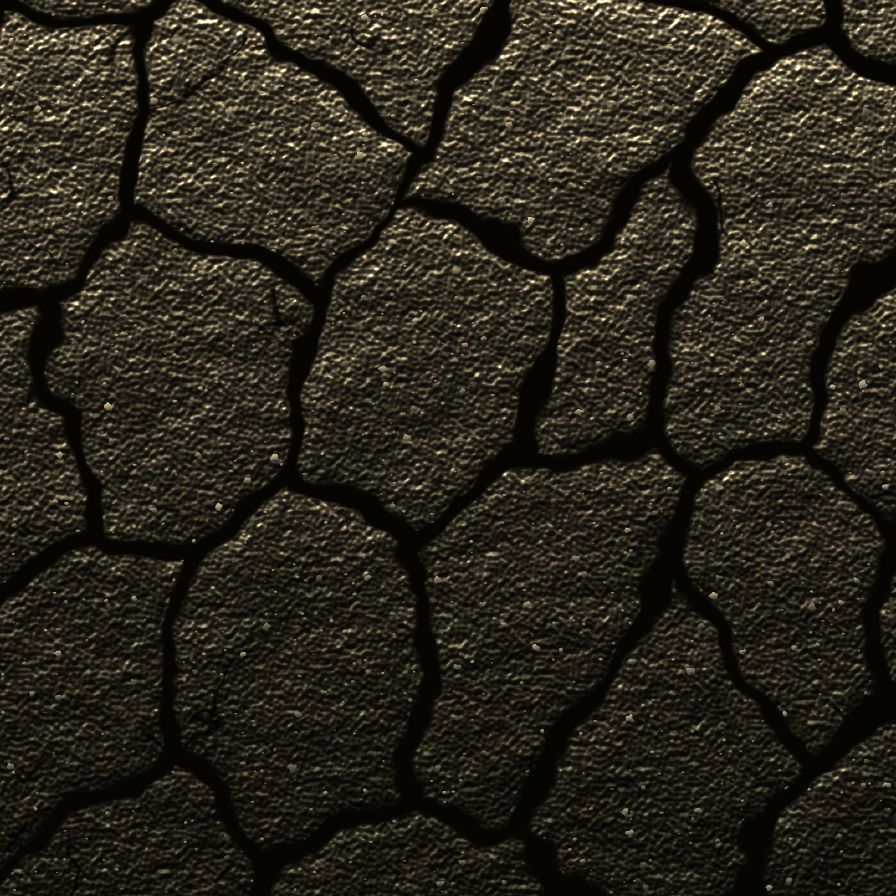
Write a WebGL 2 fragment shader that draws this texture.

```glsl
#version 300 es
precision highp float;
precision highp int;
// Dark, dry, cracked earth under a raking light from above.
// Warped Voronoi borders form the cracks; slopes of gradient noise shade
// the gritty crust, and two layers of hashed pebbles are strewn on top.

uniform vec2 u_resolution;
out vec4 fragColor;

const vec2 LIGHT_DIR = vec2(-0.25, 0.97);
const vec2 CELL_AXIS = vec2(0.5, 0.866);     // long axis of the plates
const vec2 CELL_FREQ = vec2(4.3, 3.1);       // plates across and along it
const float CRACK_TONE = 0.02;

vec3 hash3(vec2 cell, int seed) {
  uvec3 v = uvec3(ivec3(ivec2(cell), seed) + 4096);
  v = v * 1664525u + 1013904223u;
  for (int i = 0; i < 2; i++) {
    v.x += v.y * v.z;
    v.y += v.z * v.x;
    v.z += v.x * v.y;
    v ^= v >> 16u;
  }
  return vec3(v >> 8u) * exp2(-24.0);
}

float cornerRamp(vec2 cell, vec2 offset, int seed) {
  float angle = 6.28319 * hash3(cell, seed).x;
  return dot(vec2(cos(angle), sin(angle)), offset);
}

float gradientNoise(vec2 p, int seed) {
  vec2 i = floor(p), f = p - i, e = vec2(1.0, 0.0);
  vec2 u = f * f * f * (f * (f * 6.0 - 15.0) + 10.0);
  float low = mix(cornerRamp(i, f, seed), cornerRamp(i + e, f - e, seed), u.x);
  float high = mix(cornerRamp(i + e.yx, f - e.yx, seed),
                   cornerRamp(i + 1.0, f - 1.0, seed), u.x);
  return mix(low, high, u.y);
}

float fbm(vec2 p, float gain, int seed) {
  float sum = 0.0, amp = 1.0;
  for (int i = 0; i < 4; i++) {
    sum += amp * gradientNoise(p, seed + i);
    p = p * 2.03 + 3.7;
    amp *= gain;
  }
  return sum;
}

// Distance to the nearest plate border, in canvas units.
float borderDistance(vec2 p) {
  p += 0.045 * vec2(fbm(p * 6.0, 0.5, 11), fbm(p * 6.0, 0.5, 21));
  vec2 q = CELL_FREQ * vec2(dot(p, vec2(CELL_AXIS.y, -CELL_AXIS.x)), dot(p, CELL_AXIS));
  vec2 base = floor(q), nearest = vec2(0.0);
  float best = 1e3;
  for (int y = -1; y <= 1; y++)
    for (int x = -1; x <= 1; x++) {
      vec2 cell = base + vec2(x, y);
      vec2 r = cell + 0.1 + 0.8 * hash3(cell, 3).xy - q;
      if (dot(r, r) < best) { best = dot(r, r); nearest = r; }
    }
  float dist = 1e3;
  for (int y = -2; y <= 2; y++)
    for (int x = -2; x <= 2; x++) {
      vec2 cell = base + vec2(x, y);
      vec2 r = cell + 0.1 + 0.8 * hash3(cell, 3).xy - q;
      vec2 gap = r - nearest;
      if (dot(gap, gap) > 1e-4)
        dist = min(dist, 0.5 * dot(nearest + r, gap) / length(gap * CELL_FREQ));
    }
  return dist;
}

float grainHeight(vec2 p) {
  return gradientNoise(p * 175.0, 31) + 0.9 * gradientNoise(p * 85.0, 32);
}

float bevel(float dist) { return smoothstep(0.0, 0.035, dist); }

// Pebble layer: x is coverage, y is brightness.
vec2 pebbles(vec2 p, float freq, float chance, float radius, float pixel, int seed) {
  vec2 cell = floor(p * freq);
  vec3 rnd = hash3(cell, seed), kind = hash3(cell, seed + 1);
  vec2 offset = (p * freq - cell - 0.25 - 0.5 * rnd.xy) / freq;
  offset.y *= 1.0 + 0.5 * kind.y;
  float r = radius * (0.6 + 0.8 * kind.x) * (1.0 + 0.8 * gradientNoise(p * 220.0, seed));
  float cover = 1.0 - smoothstep(r - pixel * 0.7, r + pixel * 0.7, length(offset));
  float lit = 0.75 + 0.35 * clamp(dot(offset, LIGHT_DIR) / r, -1.0, 1.0);
  return vec2(cover * step(rnd.z, chance), lit * (0.55 + 0.45 * kind.z));
}

void main() {
  vec2 p = gl_FragCoord.xy / u_resolution;
  float pixel = 1.0 / min(u_resolution.x, u_resolution.y);

  // Slopes facing the light, at three scales.
  float grain = grainHeight(p) - grainHeight(p + 0.0022 * LIGHT_DIR);
  float relief = fbm(p * 9.0, 0.6, 41) - fbm((p + 0.008 * LIGHT_DIR) * 9.0, 0.6, 41);
  float dist = borderDistance(p);
  float rim = bevel(dist) - bevel(borderDistance(p + 0.01 * LIGHT_DIR));

  // Crust tone, fading toward the bottom.
  float exposure = 1.15 * (p.y - 0.5) + 2.4 * grain + 1.6 * relief + 0.9 * rim;
  float tone = 0.13 * exp(exposure);

  // Pebbles, coarse then fine.
  float daylight = mix(0.6, 0.85, p.y);
  vec2 coarse = pebbles(p, 38.0, 0.14, 0.0034, pixel, 51);
  vec2 fine = pebbles(p, 90.0, 0.12, 0.0016, pixel, 61);
  tone = mix(tone, daylight * fine.y, fine.x);
  tone = mix(tone, daylight * coarse.y, coarse.x);

  // Short hairline fissures, then the deep cracks.
  float hair = abs(fbm(p * 5.0, 0.45, 71));
  float hairMask = smoothstep(0.16, 0.28, gradientNoise(p * 7.0, 81));
  tone *= 1.0 - 0.75 * hairMask * (1.0 - smoothstep(0.006, 0.03, hair));
  float halfWidth = 0.0098 + 0.009 * gradientNoise(p * 8.0, 91) + 0.002 * grain;
  float solid = smoothstep(halfWidth - 0.0015 - pixel, halfWidth + 0.003 + pixel, dist);
  tone = mix(CRACK_TONE, tone, solid);

  vec3 color = tone * vec3(1.11, 1.0, 0.78) - vec3(0.0, 0.0, 0.008);
  fragColor = vec4(clamp(color, 0.0, 1.0), 1.0);
}
```
